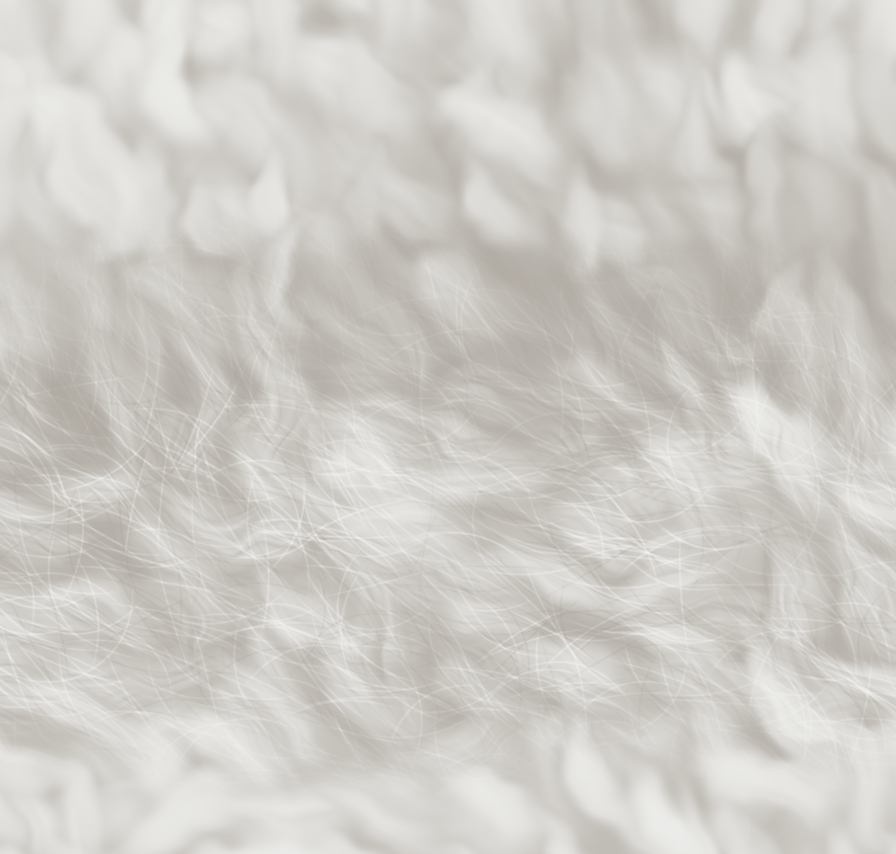
Write a WebGL 2 fragment shader that draws this texture.

```glsl
#version 300 es
precision highp float;

#define SHADOW vec3(0.695, 0.673, 0.643)
#define LIGHT vec3(0.915, 0.914, 0.904)
#define TUFT_LAYERS 5
#define TUFT_CELL 0.18
#define HAIR_LAYERS 14
#define HAIR_CELL 0.09
#define HAIR_WIDTH 0.0011
#define HAIR_STRENGTH 0.2
#define STRAND_CONTRAST 0.42
#define CONTRAST 1.15

uniform vec2 u_resolution;
out vec4 fragColor;

float hash(vec2 p) {
  vec3 a = fract(vec3(p.xyx) * 0.1031);
  a += dot(a, a.yzx + 33.33);
  return fract((a.x + a.y) * a.z);
}

vec2 hash2(vec2 p) {
  return vec2(hash(p + 17.3), hash(p + 71.9));
}

float noise(vec2 p) {
  vec2 i = floor(p), f = fract(p);
  f = f * f * (3.0 - 2.0 * f);
  return mix(mix(hash(i), hash(i + vec2(1, 0)), f.x),
             mix(hash(i + vec2(0, 1)), hash(i + vec2(1, 1)), f.x), f.y);
}

vec2 noise2(vec2 p) {
  return vec2(noise(p), noise(p + 43.7)) - 0.5;
}

float bell(float x, float center, float width) {
  float t = (x - center) / width;
  return exp(-t * t);
}

// Coordinates along and across a given direction
vec2 alongAcross(vec2 d, float angle) {
  float c = cos(angle), s = sin(angle);
  return vec2(c * d.x + s * d.y, c * d.y - s * d.x);
}

// Locks stand steeply at the back and lie flatter in front
float flowAngle(vec2 p) {
  return mix(-0.5, -1.25, smoothstep(0.48, 0.68, p.y)) + 0.7 * (noise(p * 4.0 + 9.0) - 0.5);
}

// Light on the folds of the pile
float foldTone(vec2 p) {
  float y = p.y - 0.1 * (p.x - 0.5) + 0.1 * (noise(p * 3.0) - 0.5);
  float tone = 0.74 - 0.44 * bell(y, 0.64, 0.14) - 0.24 * bell(y, 0.25, 0.1);
  return tone + 0.28 * (noise(p * 5.0 + 3.0) - 0.5);
}

// Overlapping woolly locks, the lower ones in front
float tufts(vec2 p, float focus) {
  float tone = foldTone(p) - 0.12;
  vec2 warped = p + 0.045 * noise2(p * 9.0) + 0.014 * noise2(p * 34.0);
  for (int k = 0; k < TUFT_LAYERS; k++) {
    float cell = TUFT_CELL * (1.0 - 0.09 * float(k));
    vec2 shift = 7.0 * hash2(vec2(float(k), 5.0)) + 20.0;
    vec2 base = floor(warped / cell + shift);
    for (int j = 1; j >= -1; j--)
    for (int i = -1; i <= 1; i++) {
      vec2 id = base + vec2(i, j);
      vec2 seed = id + 31.0 * float(k);
      vec2 center = (id + 0.5 + 0.5 * (hash2(seed) - 0.5) - shift) * cell;
      vec2 rnd = hash2(seed + 113.0);
      vec2 q = alongAcross(warped - center, flowAngle(center) + 1.3 * (rnd.x - 0.5));
      float halfLength = cell * mix(0.7, 1.0, rnd.y);
      q.y += (rnd.y - 0.5) * 1.1 * q.x * q.x / halfLength;
      float halfWidth = halfLength * mix(0.32, 0.5, rnd.x) * (1.0 + 0.3 * q.x / halfLength);
      float r = length(q / vec2(halfLength, halfWidth));
      if (r > 1.6) continue;
      float coarse = noise(vec2(q.x * 9.0, q.y * 75.0) + seed * 3.1) - 0.5;
      float fine = noise(vec2(q.x * 22.0, q.y * 230.0) + seed * 5.7) - 0.5;
      float strand = coarse * mix(0.45, 0.65, focus) + fine * 0.75 * focus;
      float shade = foldTone(center) + 0.34 * (hash(seed + 57.0) - 0.5);
      shade += 0.24 * (0.55 - r * r) - 0.14 * q.x / halfLength + 0.09 * q.y / halfWidth;
      shade += STRAND_CONTRAST * strand;
      tone -= 0.07 * smoothstep(1.6, 0.8, r);
      tone = mix(tone, shade, 0.85 * smoothstep(1.05, 0.35, r + 0.35 * strand));
    }
  }
  return tone;
}

// Loose curved hairs, some following the locks and some crossing them
float hairs(vec2 p, float pixel) {
  float sum = 0.0;
  for (int k = 0; k < HAIR_LAYERS; k++) {
    vec2 shift = 9.0 * hash2(vec2(float(k), 83.0)) + 40.0;
    vec2 base = floor(p / HAIR_CELL + shift);
    for (int n = 0; n < 9; n++) {
      vec2 id = base + vec2(n % 3 - 1, n / 3 - 1);
      vec2 seed = id + 47.0 * float(k);
      vec2 center = (id + 0.5 + 0.5 * (hash2(seed) - 0.5) - shift) * HAIR_CELL;
      vec2 rnd = hash2(seed + 211.0);
      float spread = mix(0.5, 3.0, rnd.y * rnd.y);
      vec2 q = alongAcross(p - center, flowAngle(center) + spread * (rnd.x - 0.5));
      float curve = 13.0 * (hash(seed + 19.0) - 0.5);
      float slope = 2.0 * curve * q.x;
      float d = abs(q.y - curve * q.x * q.x) / sqrt(1.0 + slope * slope);
      float line = 1.0 - smoothstep(0.0, HAIR_WIDTH + pixel, d);
      line *= 1.0 - smoothstep(0.35, 0.95, abs(q.x) / HAIR_CELL);
      sum += line * mix(-0.55, 1.0, step(0.35, hash(seed + 7.0)));
    }
  }
  return sum;
}

void main() {
  vec2 p = gl_FragCoord.xy / u_resolution.y;
  float depth = p.y + 0.06 * (noise(p * 4.0) - 0.5);
  float focus = smoothstep(0.06, 0.24, depth) * (1.0 - smoothstep(0.48, 0.78, depth));

  float tone = tufts(p, focus);
  float clump = 0.45 + 0.8 * noise(p * 8.0 + 21.0);
  tone += HAIR_STRENGTH * focus * clump * hairs(p, 1.0 / u_resolution.y);

  // Gentle shoulder at both ends of the tonal range
  tone = 0.53 + 0.62 * tanh((tone - 0.5) * CONTRAST / 0.62);
  fragColor = vec4(mix(SHADOW, LIGHT, tone), 1.0);
}
```
